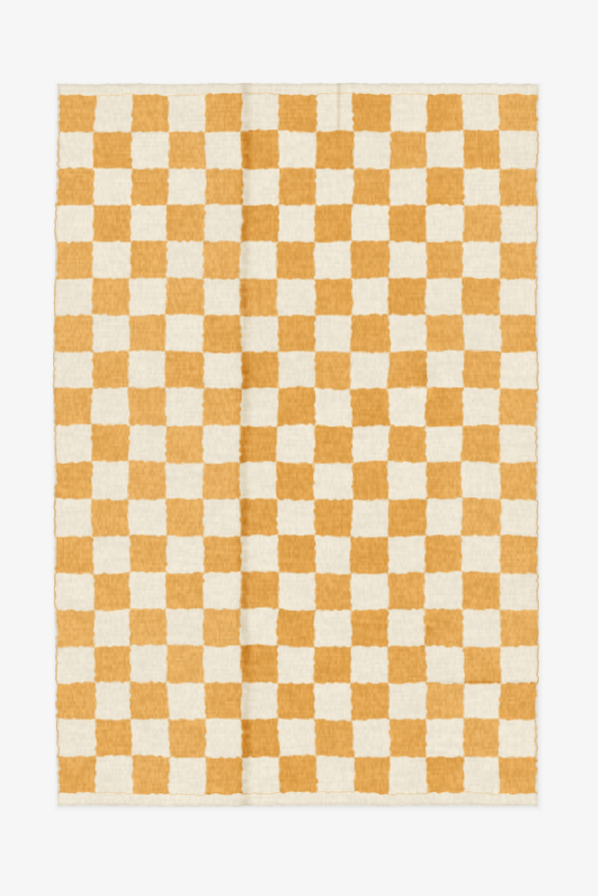
Write a WebGL 1 fragment shader that draws this pattern.

```glsl
precision highp float;
// A tufted checkerboard rug, 13 by 19 squares, lying on a pale floor.
// Clamped sine waves make the squares; value noise frays their edges,
// tints the pile square by square and adds folds and wrinkles.
uniform vec2 u_resolution;

float hash(vec2 p) {
  return fract(sin(dot(p, vec2(127.1, 311.7))) * 43758.5453);
}

float noise(vec2 p) {
  vec2 i = floor(p), f = fract(p);
  f = f * f * (3.0 - 2.0 * f);
  return mix(mix(hash(i), hash(i + vec2(1.0, 0.0)), f.x),
             mix(hash(i + vec2(0.0, 1.0)), hash(i + vec2(1.0, 1.0)), f.x), f.y);
}

// Soft square wave of period 2: +1 on even squares, -1 on odd ones
float squareWave(float x, float softness) {
  return clamp(sin(3.14159 * x) / (3.14159 * softness), -1.0, 1.0);
}

// Soft band around a centre line
float band(float x, float centre, float width) {
  float d = (x - centre) / width;
  return exp(-d * d);
}

// Coverage of the box from lo to hi
float box(vec2 p, vec2 lo, vec2 hi, float softness) {
  vec2 d = min(p - lo, hi - p);
  return smoothstep(-softness, softness, min(d.x, d.y));
}

void main() {
  vec2 uv = gl_FragCoord.xy / u_resolution;
  // One unit is one square; the checks fill x 0..13 and y 0..19
  vec2 g = (uv - vec2(0.0977, 0.1146)) / vec2(0.8, 0.78) * vec2(13.0, 19.0);
  float pixel = 16.25 / u_resolution.x;

  // Left side bows outward a little, the weave wanders
  float bow = sin(3.14159 * clamp(g.y / 19.0, 0.0, 1.0));
  g.x += 0.09 * bow * (1.0 - clamp(g.x / 13.0, 0.0, 1.0));
  vec2 wander = vec2(noise(g * 0.9 + 3.0), noise(g * 0.9 + 40.0)) - 0.5;
  vec2 fray = vec2(noise(g * 9.0 + 7.0), noise(g * 9.0 + 70.0)) - 0.5;
  vec2 w = g + 0.09 * wander + 0.06 * fray;

  // Checks, with plain cream strips above and below
  float soft = max(0.035, 0.7 * pixel);
  float check = 0.5 + 0.5 * squareWave(w.x, soft) * squareWave(w.y, soft);
  check *= box(w, vec2(-0.02, 0.0), vec2(13.02, 19.0), soft);

  // Pile: short vertical tufts and faint horizontal rows
  float tufts = noise(g * vec2(19.0, 9.0)) - 0.5;
  float rows = noise(g * vec2(3.0, 17.0) + 20.0) - 0.5;
  float cloud = noise(g * 0.7 + 11.0) - 0.5;
  float tint = hash(floor(w) + 5.0) - 0.5;

  // Worn middle, the long fold and a short fold at the top
  float middle = smoothstep(4.5, 5.5, g.x) * (1.0 - smoothstep(9.5, 11.5, g.x));
  float foldX = 5.1 + 0.06 * (noise(vec2(g.y * 1.5, 2.0)) - 0.5);
  float fold = band(g.x, foldX, 0.13) * (0.5 + 0.9 * noise(g * vec2(4.0, 9.0)));
  float shortFold = band(g.x, 7.62, 0.05) * smoothstep(17.3, 18.3, g.y);

  // Horizontal wrinkles in patches, mostly right of centre
  float zone = band(g.x, 10.2, 0.7) + 0.6 * band(g.x, 8.5, 0.8) + 0.4 * band(g.x, 5.3, 0.5);
  float patchy = smoothstep(0.5, 0.8, noise(g * vec2(0.6, 0.9) + 17.0));
  float ripple = noise(vec2(g.x * 1.6, g.y * 8.0 + 0.9 * g.x)) - 0.4;
  float wrinkle = zone * patchy * ripple;
  wrinkle += 0.6 * band(g.y, 3.02 + 0.04 * fray.y, 0.05) * smoothstep(9.9, 10.4, g.x);

  vec3 cream = vec3(0.93, 0.9, 0.83) + 0.035 * tufts + 0.025 * rows + 0.015 * cloud;
  cream -= vec3(0.06, 0.07, 0.09) * (fold + shortFold + wrinkle);

  vec3 amber = mix(vec3(0.905, 0.69, 0.39), vec3(0.88, 0.64, 0.31),
                   clamp(0.2 + 0.65 * middle + 0.7 * tint + 0.6 * cloud, 0.0, 1.0));
  amber += vec3(0.06, 0.075, 0.085) * tufts + 0.04 * rows;
  amber -= vec3(0.09, 0.12, 0.13) * (fold + 0.5 * shortFold + 1.3 * wrinkle);

  vec3 rug = mix(cream, amber, check);

  // Rug outline, darker at the rim, with a faint shadow below
  vec2 lo = vec2(-0.04, -0.34), hi = vec2(13.04, 19.29);
  vec2 outline = g + 0.05 * wander + 0.04 * fray;
  float inside = box(outline, lo, hi, 0.7 * pixel);
  float rim = 1.0 - box(outline, lo + 0.07, hi - 0.07, 0.06);
  rug *= 1.0 - 0.05 * rim;
  float shadow = box(g + vec2(-0.02, 0.05), lo, hi, 0.14);
  vec3 ground = vec3(0.965) * (1.0 - 0.09 * shadow);

  gl_FragColor = vec4(mix(ground, rug, inside), 1.0);
}
```
